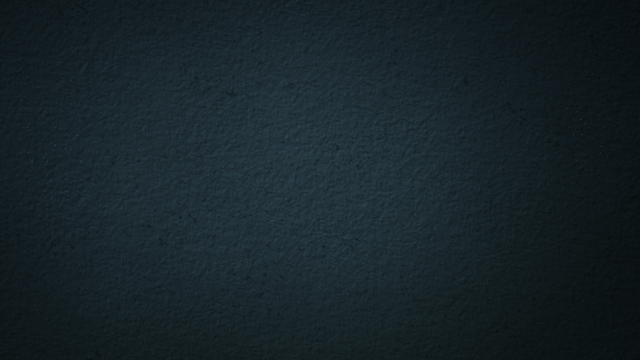
Reproduce this texture procedurally as a Shadertoy shader.

```glsl
// Dark blue-green plaster wall under a soft, off-centre pool of light.
// Layered value noise forms a height field; its slope toward the lamp gives
// the relief, with broad stains, small pits and sparse pale flecks on top.

#define GLOW_CENTER vec2(0.46, 0.54)
#define CORE_COLOR vec3(0.143, 0.212, 0.245)
#define EDGE_COLOR vec3(0.031, 0.055, 0.066)
#define GRAIN_SCALE 112.0
#define RELIEF_GAIN 0.92
#define STAIN_GAIN 0.22
#define PIT_DEPTH 0.30
#define FLECK_GAIN 0.10

float hash(vec2 p) {
    vec3 q = fract(vec3(p.xyx) * 0.1031);
    q += dot(q, q.yzx + 33.33);
    return fract((q.x + q.y) * q.z);
}

float valueNoise(vec2 p) {
    vec2 cell = floor(p), f = fract(p);
    f = f * f * (3.0 - 2.0 * f);
    float low = mix(hash(cell), hash(cell + vec2(1, 0)), f.x);
    float high = mix(hash(cell + vec2(0, 1)), hash(cell + vec2(1, 1)), f.x);
    return mix(low, high, f.y);
}

float fbm(vec2 p) {
    float sum = 0.0, amplitude = 0.5;
    for (int i = 0; i < 4; i++) {
        sum += amplitude * valueNoise(p);
        p = mat2(0.8, 0.6, -0.6, 0.8) * p * 2.03 + 17.3;
        amplitude *= 0.5;
    }
    return sum;
}

// Plaster surface: soft trowel lumps under two layers of fine grain.
float plasterHeight(vec2 p) {
    vec2 warped = p + 0.010 * vec2(valueNoise(p * 19.0), valueNoise(p * 19.0 + 40.0));
    vec2 slanted = mat2(0.8, 0.6, -0.6, 0.8) * warped;
    return 0.40 * valueNoise(slanted * GRAIN_SCALE * vec2(0.40, 0.55))
         + 0.40 * valueNoise(slanted * GRAIN_SCALE * vec2(0.9, 1.1) + 9.0)
         + 0.24 * valueNoise(warped * GRAIN_SCALE * 1.8 + 31.0);
}

// Light pool with a separate reach on each side.
float lightPool(vec2 uv) {
    vec2 d = uv - GLOW_CENTER;
    vec2 reach = vec2(d.x < 0.0 ? 0.47 : 0.38, d.y < 0.0 ? 0.60 : 0.55);
    d /= reach;
    return exp(-dot(d, d));
}

// Pale dots thinly scattered in an elliptical patch.
float flecks(vec2 p, vec2 center, vec2 radius) {
    vec2 grid = p * 95.0, cell = floor(grid);
    vec2 jitter = 0.3 + 0.4 * vec2(hash(cell + 5.0), hash(cell + 71.0));
    float speck = 1.0 - smoothstep(0.08, 0.30, length(fract(grid) - jitter));
    vec2 d = (p - center) / radius;
    return speck * step(0.91, hash(cell + 113.0)) * exp(-dot(d, d));
}

void mainImage(out vec4 fragColor, in vec2 fragCoord) {
    vec2 uv = fragCoord / iResolution.xy;
    vec2 p = fragCoord / iResolution.y;

    // Broad light and stains
    float light = lightPool(uv);
    vec3 color = mix(EDGE_COLOR, CORE_COLOR, light);
    color *= 1.0 + STAIN_GAIN * (fbm(p * 3.5 + 4.0) - 0.47);
    float lowerRight = smoothstep(0.45, 1.0, uv.x) * smoothstep(0.9, 0.1, uv.y);
    color.b *= 1.0 - 0.07 * lowerRight - 0.05 * smoothstep(0.3, 0.0, uv.y);

    // Relief lit from the upper left
    vec2 towardLamp = vec2(-0.0024, 0.0030);
    float slope = plasterHeight(p) - plasterHeight(p + towardLamp);
    float roughness = mix(0.70, 1.25, fbm(p * 5.0 + 60.0));
    color *= 1.0 + RELIEF_GAIN * roughness * slope;

    // Small slanted pits
    vec2 pitSpace = mat2(0.8, 0.6, -0.6, 0.8) * p * vec2(85.0, 110.0);
    float pits = smoothstep(0.80, 0.95, valueNoise(pitSpace + 23.0));
    color *= 1.0 - PIT_DEPTH * pits * valueNoise(p * 9.0 + 12.0);

    // Pale flecks near both sides
    float dust = flecks(p, vec2(0.15, 0.58), vec2(0.16, 0.16))
               + flecks(p, vec2(1.62, 0.63), vec2(0.09, 0.10));
    color += FLECK_GAIN * dust * vec3(0.8, 1.0, 1.0);

    fragColor = vec4(clamp(color, 0.0, 1.0), 1.0);
}
```
